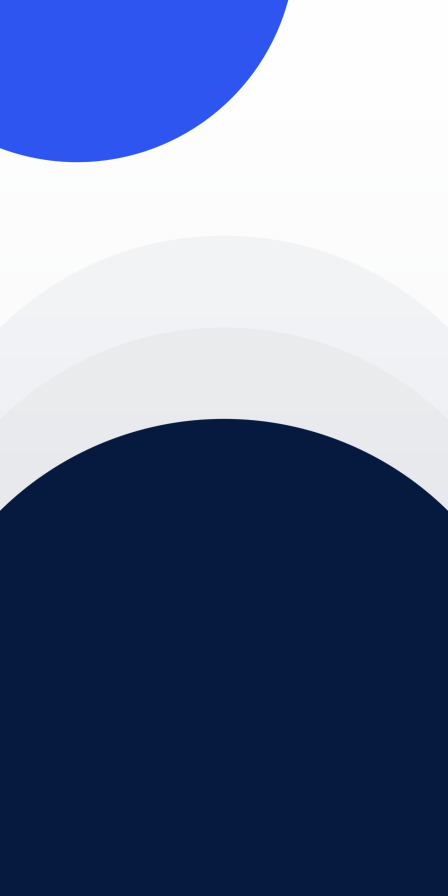
Give the GLSL for this background, as a Shadertoy shader.

```glsl
// A flat poster background: a blue disc hangs from the top left above three
// equal discs stacked on the centre line, two pale greys and a navy in front.
// Each disc is an antialiased distance function laid over a soft white gradient.

// Coverage of a disc, smoothed over about one pixel
float disc(vec2 p, vec2 centre, float radius) {
    float pixel = 1.0 / iResolution.x;
    return 1.0 - smoothstep(-0.75 * pixel, 0.75 * pixel, length(p - centre) - radius);
}

void mainImage(out vec4 fragColor, in vec2 fragCoord) {
    // Canvas is 1 wide and 2 high
    vec2 p = fragCoord / iResolution.xy * vec2(1.0, 2.0);

    // White backdrop, slightly greyer lower down
    vec3 color = mix(vec3(0.984, 0.985, 0.987), vec3(0.998), smoothstep(1.25, 2.0, p.y));

    // Blue disc cut by the top and left edges
    color = mix(color, vec3(0.180, 0.335, 0.937), disc(p, vec2(0.172, 2.126), 0.488));

    // Grey discs from back to front, cooler towards their lower sides
    for (int i = 0; i < 2; i++) {
        float layer = float(i);
        float top = 1.474 - 0.205 * layer;
        vec3 grey = vec3(0.949, 0.953, 0.961) - 0.031 * layer;
        grey -= vec3(0.014, 0.010, 0.004) * smoothstep(0.08, 0.42, top - p.y);
        color = mix(color, grey, disc(p, vec2(0.5, top - 0.712), 0.712));
    }

    // Navy disc filling the lower half
    color = mix(color, vec3(0.024, 0.100, 0.250), disc(p, vec2(0.5, 0.353), 0.712));

    fragColor = vec4(color, 1.0);
}
```
